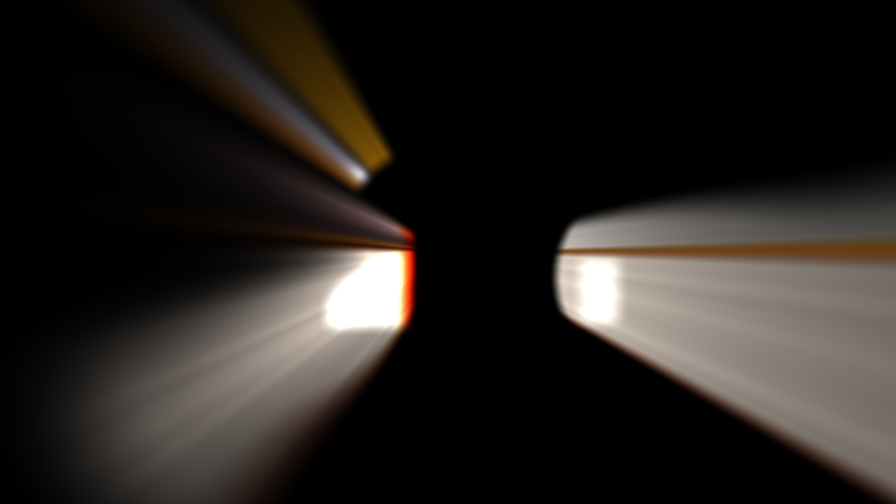
Give the GLSL for this background, as a WebGL 1 fragment shader.

```glsl
precision highp float;
// Soft light beams fanning out of a dark centre: two wide pale beams at the
// sides and a narrow golden one at upper left. Each beam is an angular band
// times an inner edge and a falloff, with colour fringes and faint streaks.
uniform vec2 u_resolution;

float hash(float n) {
  n = fract(n * 0.1031);
  n *= n + 33.33;
  return fract(n * (n + n));
}

float noise(float t) {
  float f = fract(t);
  return mix(hash(floor(t)), hash(floor(t) + 1.0), f * f * (3.0 - 2.0 * f));
}

// 1 between lo and hi, with edges blurred by soft on either side
float band(float v, float lo, float hi, float soft) {
  return smoothstep(lo - soft, lo + soft, v) * (1.0 - smoothstep(hi - soft, hi + soft, v));
}

// Blurred mask whose edges turn warm
vec3 warmFringe(float mask) {
  return pow(vec3(mask), vec3(0.8, 1.1, 1.25));
}

vec3 rightBeam(vec2 p, float angle) {
  float curve = p.y + 0.05;
  float inner = smoothstep(-0.012, 0.016, p.x - 0.213 - 2.7 * curve * curve);
  float spread = smoothstep(0.25, 0.8, p.x);

  // Broad lower part and dimmer upper part
  float lower = band(angle, -0.5, -0.015, 0.035);
  vec3 light = vec3(1.04, 0.98, 0.92) * warmFringe(lower) * (0.36 + 0.5 * exp(-2.6 * (p.x - 0.21)));
  float upper = smoothstep(0.0, 0.045, angle)
    * (1.0 - smoothstep(mix(0.15, 0.04, spread), mix(0.29, 0.23, spread), angle));
  light += vec3(1.0, 0.97, 0.93) * upper * (0.24 + 0.45 * exp(-4.0 * (p.x - 0.25)));

  // Golden seam and bright core
  light += vec3(0.3, 0.18, 0.03) * exp(-pow((angle - 0.008) / 0.022, 2.0));
  light += 0.38 * band(p.x, 0.265, 0.337, 0.025) * band(p.y, -0.14, -0.015, 0.02);
  return light * inner;
}

vec3 lowerLeftBeam(vec2 p, float angle, float r) {
  // Rays reach further the more steeply they descend
  float reach = mix(0.08, 0.5, smoothstep(0.05, 0.55, -angle));
  float glow = exp(-max(r - 0.16, 0.0) / reach) * (1.0 - smoothstep(0.65, 1.0, r));
  glow *= mix(1.0, 0.65, smoothstep(0.5, 0.9, -angle));
  float spread = smoothstep(0.12, 0.5, r);
  float mask = smoothstep(mix(-1.1, -1.02, spread), mix(-0.96, -0.72, spread), angle)
    * (1.0 - smoothstep(-0.04, 0.09, angle));
  vec3 light = vec3(1.02, 0.95, 0.89) * warmFringe(mask) * glow;

  // White core, cut diagonally at its upper left
  float core = band(p.x, 0.08, 0.235, 0.025) * band(p.y, -0.148, -0.005, 0.02);
  core *= 1.0 - smoothstep(-0.03, 0.03, p.y + 0.7 * (p.x - 0.113));
  return light + 0.65 * core;
}

vec3 middleLeftBeam(float angle, float r) {
  float fade = exp(-6.0 * max(r - 0.08, 0.0));
  float ridge = band(angle, 0.32, 0.52, 0.1);
  float haze = band(angle, 0.15, 0.5, 0.08);
  vec3 light = fade * (vec3(0.42, 0.31, 0.31) * ridge + vec3(0.25, 0.19, 0.19) * haze);
  return light + vec3(0.45, 0.23, 0.04) * fade * exp(-pow((angle - 0.12) / 0.05, 2.0));
}

vec3 upperLeftBeam(float angle, float r) {
  float inner = smoothstep(0.2, 0.235, r);
  float fade = exp(-3.5 * max(r - 0.22, 0.0));
  float gold = band(angle, 0.81, 1.04, 0.06);
  float amber = band(angle, 0.59, 0.68, 0.05);
  float core = exp(-pow((angle - 0.72) / 0.065, 2.0));
  vec3 light = vec3(0.5, 0.33, 0.03) * gold + vec3(0.42, 0.22, 0.05) * amber;
  light += vec3(0.5, 0.48, 0.52) * core;
  light += 0.35 * core * exp(-pow((r - 0.23) / 0.03, 2.0));
  return light * inner * fade;
}

void main() {
  vec2 d = (gl_FragCoord.xy - 0.5 * u_resolution) / u_resolution.y;
  vec2 p = vec2(max(abs(d.x), 0.0001), d.y);
  float angle = atan(p.y, p.x);
  float r = length(p);

  vec3 color;
  if (d.x > 0.0) {
    color = rightBeam(p, angle);
  } else {
    // Staggered channels give the inner edge a red and orange rim
    vec3 rim = smoothstep(vec3(0.058, 0.064, 0.072), vec3(0.078, 0.105, 0.11), vec3(p.x));
    color = rim * (lowerLeftBeam(p, angle, r) + middleLeftBeam(angle, r));
    color += upperLeftBeam(angle, r);
  }

  // Faint streaks along the rays
  color *= 0.95 + 0.1 * noise(angle * 24.0 + 60.0);
  gl_FragColor = vec4(clamp(color, 0.0, 1.0), 1.0);
}
```
